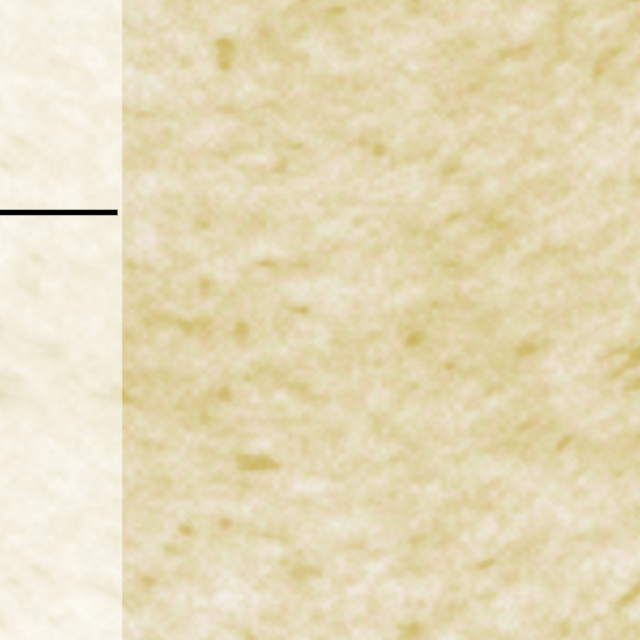
This texture is drawn by a Shadertoy shader. Its source:

```glsl
float hash(vec2 p) {
    vec3 q = fract(vec3(p.xyx) * 0.1031);
    q += dot(q, q.yzx + 33.33);
    return fract((q.x + q.y) * q.z);
}

// Smooth value noise, centred on zero
float noise(vec2 p) {
    vec2 cell = floor(p), f = fract(p);
    f = f * f * (3.0 - 2.0 * f);
    float low = mix(hash(cell), hash(cell + vec2(1, 0)), f.x);
    float high = mix(hash(cell + vec2(0, 1)), hash(cell + vec2(1, 1)), f.x);
    return mix(low, high, f.y) - 0.5;
}

// Mottling from broad clouds down to fine grain
float mottle(vec2 uv) {
    vec2 bent = vec2(uv.x, uv.y - 0.5 * (uv.x - 0.45) * (uv.x - 0.45));
    bent += 0.012 * vec2(noise(uv * 13.0), noise(uv * 13.0 + 40.0));
    float clouds = 0.09 * noise(bent * vec2(4.0, 6.0) + 3.0);
    float flakes = noise(bent * vec2(17.0, 29.0) + 11.0);
    float flecks = noise(bent * vec2(34.0, 56.0) + 27.0);
    float grain = 0.11 * noise(uv * 88.0 + 51.0) + 0.06 * noise(uv * 150.0 + 9.0);
    float spots = smoothstep(0.22, 0.5, 0.6 * flakes + 0.6 * flecks);
    return clouds + grain - 0.14 * flakes - 0.14 * flecks - 0.12 * spots;
}

void mainImage(out vec4 fragColor, in vec2 fragCoord) {
    vec2 uv = fragCoord / iResolution.xy;
    float soft = 0.0015;
    float tone = mottle(uv);

    // Broad shading: a darker band below the middle, a paler foot
    float band = exp(-pow((uv.y - 0.45) / 0.14, 2.0)) * (1.0 - 0.6 * uv.x);
    float foot = 1.0 - smoothstep(0.0, 0.35, uv.y);
    float shade = tone - 0.035 * band + 0.025 * foot;

    // Ochre paper with slight red and green tints in the grain
    vec3 paper = vec3(0.891, 0.842, 0.694) + shade * vec3(0.29, 0.42, 1.0);
    float tint = noise(uv * 75.0 + 70.0);
    paper += tint * vec3(0.025, -0.015, 0.03);

    // Pale margin on the left
    vec3 margin = vec3(0.955, 0.934, 0.868);
    margin += (0.38 * tone + 0.025 * foot) * vec3(0.4, 0.55, 1.0);
    vec3 color = mix(margin, paper, smoothstep(-soft, soft, uv.x - 0.191));

    // Black rule across the margin
    float rule = max(abs(uv.y - 0.668) - 0.0042, uv.x - 0.1836);
    color = mix(color, vec3(0.0), 1.0 - smoothstep(-soft, soft, rule));

    fragColor = vec4(clamp(color, 0.0, 1.0), 1.0);
}
```
